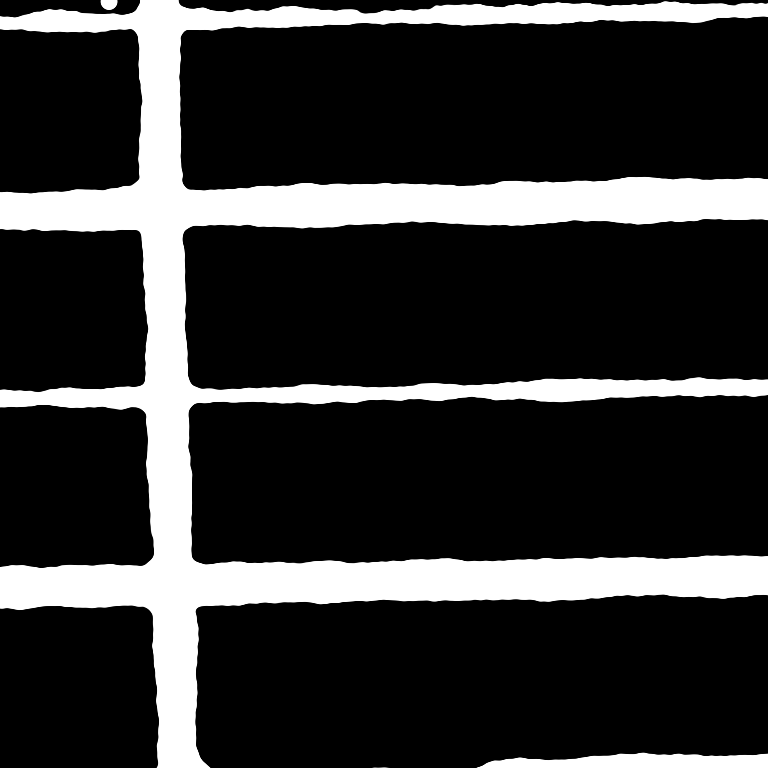
Give the GLSL for this pattern, as a Shadertoy shader.

```glsl
// Black stacked blocks parted by white joints, thick and thin by turns.
// Each block is a rounded box in a sheared grid; gradient noise roughens its edge,
// and a few worn spots break the regularity.

const vec3 BLOCK_COLOR = vec3(0.0);
const vec3 JOINT_COLOR = vec3(1.0);

const vec2 GRID_ORIGIN = vec2(0.2323, -0.010);  // crossing of the lowest joint
const vec2 GRID_PITCH = vec2(1.0, 0.245);       // block spacing across and up
const vec2 GRID_SHEAR = vec2(-0.0276, 0.0165);  // lean of upright and level joints

const float UPRIGHT_HALF = 0.0267;              // half widths of the joints
const float THICK_HALF = 0.0268;
const float THIN_HALF = 0.0112;

const float RADIUS_MIN = 0.010;
const float RADIUS_MAX = 0.020;
const float RADIUS_WORN = 0.045;

const float SWELL_SIZE = 0.007;                 // edge noise, coarse to fine
const float RIPPLE_SIZE = 0.0035;
const float GRIT_SIZE = 0.0016;

const float SAG_DEPTH = 0.012;                  // lowest joint dips left of SAG_END
const float SAG_END = 0.63;
const vec2 CHIP_CENTER = vec2(0.142, 0.998);
const float CHIP_RADIUS = 0.011;

float hash(vec2 p) {
    vec3 q = fract(vec3(p.xyx) * 0.1031);
    q += dot(q, q.yzx + 33.33);
    return fract((q.x + q.y) * q.z);
}

float cornerSlope(vec2 cell, vec2 offset) {
    float angle = 6.2832 * hash(cell);
    return dot(vec2(cos(angle), sin(angle)), offset);
}

float gradientNoise(vec2 p) {
    vec2 cell = floor(p);
    vec2 f = p - cell;
    vec2 w = f * f * f * (f * (f * 6.0 - 15.0) + 10.0);
    vec2 e = vec2(1.0, 0.0);
    float low = mix(cornerSlope(cell, f), cornerSlope(cell + e, f - e), w.x);
    float high = mix(cornerSlope(cell + e.yx, f - e.yx),
                     cornerSlope(cell + 1.0, f - 1.0), w.x);
    return mix(low, high, w.y);
}

float jointHalf(float index) {
    return mix(THIN_HALF, THICK_HALF, mod(index, 2.0));
}

float roundedBox(vec2 p, vec2 halfSize, float radius) {
    vec2 q = abs(p) - halfSize + radius;
    return length(max(q, 0.0)) + min(max(q.x, q.y), 0.0) - radius;
}

float edgeNoise(vec2 p) {
    return SWELL_SIZE * gradientNoise(p * 9.0 + 40.0)
         + RIPPLE_SIZE * gradientNoise(p * 27.0 + 71.0)
         + GRIT_SIZE * gradientNoise(p * 85.0 + 13.0);
}

// Signed distance to the nearest block, negative inside.
float blockDistance(vec2 p) {
    vec2 grid = p - GRID_ORIGIN - GRID_SHEAR * p.yx;
    vec2 id = floor(grid / GRID_PITCH);
    vec2 local = grid - id * GRID_PITCH;

    // Block limits inside the cell
    vec2 low = vec2(UPRIGHT_HALF, jointHalf(id.y));
    vec2 high = GRID_PITCH - vec2(UPRIGHT_HALF, jointHalf(id.y + 1.0));
    bool lowest = id.y == 0.0;
    if (lowest) low.y -= SAG_DEPTH * (1.0 - smoothstep(-0.015, 0.015, p.x - SAG_END));

    // Each corner wears by its own amount
    vec2 center = 0.5 * (low + high);
    vec2 side = step(center, local);
    float radius = mix(RADIUS_MIN, RADIUS_MAX, hash(id * 2.0 + side + 20.0));
    if (lowest && id.x == 0.0 && side.y == 0.0) radius = RADIUS_WORN;

    // The top course is the roughest
    float roughness = id.y > 3.0 ? 1.7 : 1.0;
    float d = roundedBox(local - center, 0.5 * (high - low), radius);
    d += roughness * edgeNoise(p);
    return max(d, CHIP_RADIUS - length(p - CHIP_CENTER));
}

void mainImage(out vec4 fragColor, in vec2 fragCoord) {
    vec2 p = fragCoord / iResolution.xy;
    float pixel = 1.0 / iResolution.y;
    float joint = smoothstep(-0.5 * pixel, 0.5 * pixel, blockDistance(p));
    fragColor = vec4(mix(BLOCK_COLOR, JOINT_COLOR, joint), 1.0);
}
```
